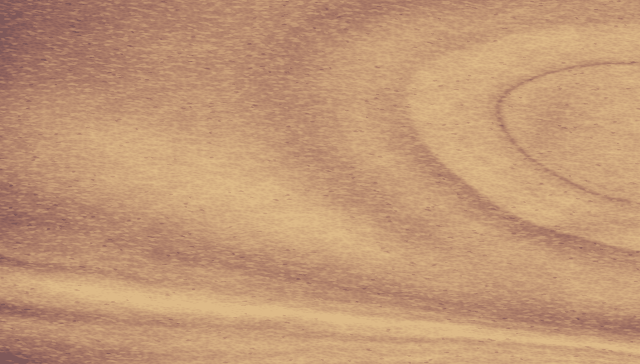
This texture is drawn by a Shadertoy shader. Its source:

```glsl
// Warm sawn wood: a cathedral arch, sweeping grain bands and short pale flecks.

vec2 hash2(vec2 p) {
    vec3 q = fract(p.xyx * vec3(0.1031, 0.1030, 0.0973));
    q += dot(q, q.yzx + 33.33);
    return fract((q.xx + q.yz) * q.zy);
}

// Cellular noise: distance to the nearest scattered point
float cells(vec2 p) {
    vec2 id = floor(p);
    float nearest = 2.0;
    for (int j = -1; j <= 1; j++)
    for (int i = -1; i <= 1; i++) {
        vec2 c = id + vec2(i, j);
        nearest = min(nearest, length(c + hash2(c + 61.0) - p));
    }
    return nearest;
}

// Scattered tapered dashes, one per chosen cell
float flecks(vec2 p, float density) {
    vec2 id = floor(p);
    float cover = 0.0;
    for (int j = -1; j <= 1; j++)
    for (int i = -1; i <= 1; i++) {
        vec2 c = id + vec2(i, j);
        vec2 rnd = hash2(c + 17.0);
        vec2 d = p - c - hash2(c + 140.0);
        d.y += 0.08 * sin(d.x * 5.0 + rnd.y * 6.3);
        float e = length(d / vec2(0.25 + 0.4 * rnd.y, 0.36));
        cover = max(cover, step(rnd.x, density) * (1.0 - smoothstep(0.5, 1.1, e)));
    }
    return cover;
}

float band(float x, float centre, float width) {
    float d = (x - centre) / width;
    return exp(-d * d);
}

float spot(vec2 p, vec2 centre, vec2 size) {
    vec2 d = (p - centre) / size;
    return exp(-dot(d, d));
}

// Slow wandering made of layered sines
float waves(vec2 p) {
    float sum = 0.0, amp = 0.5;
    for (int i = 0; i < 4; i++) {
        sum += amp * sin(p.x + 1.7 * sin(p.y * 0.8 + float(i))) * sin(p.y + 1.3 * sin(p.x * 0.7));
        p = mat2(1.6, 0.5, -0.5, 1.6) * p + 2.3;
        amp *= 0.6;
    }
    return sum;
}

void mainImage(out vec4 fragColor, in vec2 fragCoord) {
    vec2 uv = fragCoord / iResolution.y;
    vec2 p = uv + vec2(0.0, 0.012) * waves(uv * vec2(5.0, 8.0));

    // Arch radius: tilted half ellipse, flatter above its axis
    float u = 1.75 - p.x;
    float v = p.y - 0.64 - 0.17 * u;
    float squash = mix(1.9, 2.1 + 1.4 * max(u, 0.0), smoothstep(-0.05, 0.1, v));
    float ring = length(vec2(u, v * squash));
    float below = 1.0 - smoothstep(-0.22, 0.02, v);

    // Height above the pale sweep along the lower edge
    float sweep = (p.y - 0.235 + 0.14 * p.x - 0.017 * p.x * p.x) * (1.0 + 0.9 * p.x * p.x);
    float left = 1.0 - smoothstep(0.1, 1.1, p.x);

    // Arch bands
    float tone = 0.83;
    tone -= 0.22 * band(ring, 0.38, 0.009) + 0.10 * band(ring, 0.395, 0.03);
    tone -= 0.11 * band(ring, 0.335, 0.008) * below;
    tone -= 0.17 * spot(p, vec2(1.51, 0.67), vec2(0.09, 0.08));
    tone += 0.06 * band(ring, 0.56, 0.06);
    tone -= (0.09 + 0.19 * below) * smoothstep(0.62, 0.645, ring) * (1.0 - smoothstep(0.65, 0.80, ring));
    tone -= 0.05 * below * band(ring, 0.5 + 0.01 * sin(p.x * 30.0), 0.012);
    tone -= 0.18 * spot(p, vec2(1.6, 0.37), vec2(0.13, 0.035));
    tone -= 0.20 * band(ring, 0.97, 0.13);

    // Sweeping bands
    tone += 0.11 * band(sweep, 0.46, 0.11);
    tone -= 0.28 * band(sweep, 0.18, 0.10);
    tone -= 0.24 * band(sweep, 0.058, 0.015) * left;
    tone += 0.17 * band(sweep, 0.0, 0.035);
    tone -= 0.32 * band(sweep, -0.075, 0.022) * (0.35 + 0.65 * left);
    tone += 0.04 * sin(sweep * 95.0 + 3.0 * sin(p.x * 3.0)) * (1.0 - smoothstep(0.1, 0.35, sweep));

    // Mauve shading at the borders
    tone -= 0.37 * spot(uv, vec2(0.0, 0.88), vec2(0.66, 0.25));
    tone -= 0.24 * exp(-uv.x / 0.15);
    tone -= 0.50 * spot(uv, vec2(0.0), vec2(0.42, 0.075));
    tone -= 0.14 * smoothstep(0.86, 1.02, uv.y);

    // Broad contrast, then mottling and fibres
    tone += 0.06 * waves(p * vec2(11.0, 27.0));
    tone = 0.71 + 1.38 * (tone - 0.66);
    vec2 grain = vec2(uv.x, p.y + 0.07 * uv.x);
    tone += 0.18 * (cells(grain * vec2(16.0, 85.0)) - 0.5);
    tone += 0.24 * (cells(grain * vec2(75.0, 180.0) + 9.0) - 0.5);

    // Pale flecks and dark pores
    float fleckGain = 0.04 + 0.42 * clamp(0.98 - tone, 0.0, 0.45);
    tone += fleckGain * (flecks(grain * vec2(35.0, 110.0), 0.62) - 0.22);
    tone -= 0.26 * flecks(grain * vec2(60.0, 140.0) + 300.0, 0.04);

    vec3 mauve = vec3(0.50, 0.35, 0.35), honey = vec3(0.84, 0.69, 0.51);
    vec3 shade = pow(vec3(clamp(tone, 0.0, 1.12)), vec3(0.75, 1.0, 1.15));
    fragColor = vec4(mix(mauve, honey, shade), 1.0);
}
```
